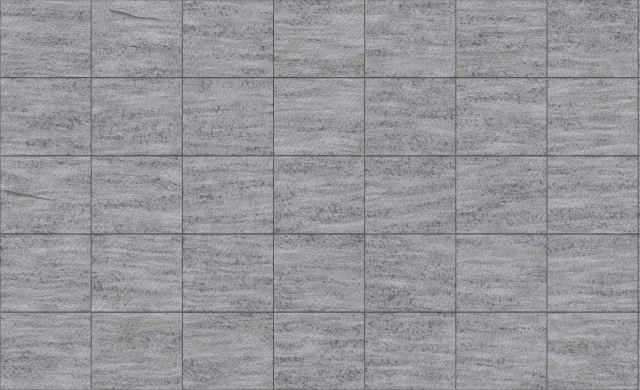
This texture is drawn by a Shadertoy shader. Its source:

```glsl
// Wall of grey travertine slabs, seven across and five down, with thin dark joints.
// Each slab samples its own part of a horizontally stretched noise field, then
// gains seams, pits along its dark bands, ochre fillings, cracks and rare veins.

const vec2 GRID = vec2(7.02, 4.992);       // slabs across and down the canvas
const vec2 GRID_SHIFT = vec2(0.0, 0.003);
const vec2 JOINT_HALF = vec2(0.0010, 0.0013); // in canvas heights
const vec2 JOINT_DEPTH = vec2(0.75, 0.92);
const vec3 JOINT_COLOR = vec3(0.23, 0.23, 0.23);
const vec3 DARK_STONE = vec3(0.43, 0.435, 0.435);
const vec3 LIGHT_STONE = vec3(0.665, 0.667, 0.686);
const vec3 BLUE_STONE = vec3(0.63, 0.645, 0.685);
const vec3 OCHRE = vec3(0.60, 0.59, 0.53);
const vec3 VEIN_COLOR = vec3(0.36, 0.36, 0.36);
const float BAND_CONTRAST = 0.55;
const float STREAK_CONTRAST = 0.85;
const float SLAB_CONTRAST = 0.07;
const float PIT_DEPTH = 0.12;
const float SEAM_DEPTH = 0.07;
const float GRAIN = 0.13;
const float VEIN_CHANCE = 0.12;
const mat2 TURN = mat2(0.8, 0.6, -0.6, 0.8); // hides the noise lattice

float hash(vec2 p) {
    return fract(sin(dot(p, vec2(127.1, 311.7))) * 43758.5);
}

float noise(vec2 p) {
    vec2 i = floor(p), f = fract(p);
    f = f * f * (3.0 - 2.0 * f);
    return mix(mix(hash(i), hash(i + vec2(1, 0)), f.x),
               mix(hash(i + vec2(0, 1)), hash(i + vec2(1, 1)), f.x), f.y);
}

float fbm(vec2 p) {
    float sum = 0.0, amp = 0.533;
    for (int i = 0; i < 4; i++) {
        sum += amp * noise(p);
        p = p * 2.03 + 17.3;
        amp *= 0.5;
    }
    return sum;
}

// Sloping dark streak inside one slab: crisp above, fading below
float vein(vec2 f, vec2 id) {
    float present = step(1.0 - VEIN_CHANCE, hash(id + 5.3));
    float along = (f.x - 0.3 * hash(id + 8.1)) / 0.75;
    float height = mix(0.2, 0.9, hash(id + 2.7)) - 0.18 * along;
    height += 0.05 * (fbm(vec2(f.x * 6.0, id.x)) - 0.5);
    float below = height - f.y;
    float width = 0.07 * smoothstep(0.0, 0.08, along) * smoothstep(1.0, 0.1, along);
    return present * smoothstep(-0.008, 0.004, below)
         * smoothstep(width + 0.004, 0.0, below) * smoothstep(0.0, 0.01, width);
}

vec3 stone(vec2 f, vec2 id) {
    // Own offset, tilt and waviness for each slab
    vec2 seed = 37.0 * vec2(hash(id), hash(id + 11.7));
    vec2 s = f * vec2(1.17, 1.0) + seed;
    s.y += 0.14 * (hash(id + 3.9) - 0.5) * f.x;
    s.y += 0.09 * (fbm(s * vec2(2.5, 4.0)) - 0.5);

    // Sediment layers from broad to fine
    float bands = fbm(s * vec2(1.3, 11.0));
    float streaks = fbm(s * vec2(3.5, 27.0) + 7.0);
    float grain = noise(TURN * s * 62.0);
    float tone = 0.76 + BAND_CONTRAST * (bands - 0.5) + STREAK_CONTRAST * (streaks - 0.5);
    tone += SLAB_CONTRAST * (hash(id + 6.2) - 0.5);
    vec3 col = mix(DARK_STONE, LIGHT_STONE, clamp(tone, 0.0, 1.1));
    col += GRAIN * (grain - 0.5);

    // Cool clouds
    float cloud = smoothstep(0.58, 0.76, fbm(s * vec2(2.0, 3.0) + 31.0));
    col = mix(col, BLUE_STONE, 0.3 * cloud);

    // Thin broken seams follow the layers
    float seam = smoothstep(0.022, 0.0, abs(bands - 0.42));
    col -= SEAM_DEPTH * seam * smoothstep(0.4, 0.6, fbm(s * vec2(7.0, 12.0) + 23.0));

    // Pits gather in the darker layers
    float pits = smoothstep(0.52, 0.74, fbm(TURN * s * vec2(26.0, 38.0) + 3.0));
    col -= PIT_DEPTH * pits * smoothstep(0.64, 0.36, bands);

    // Ochre fillings with a dark rim
    float blob = fbm(s * vec2(5.0, 10.0) + 53.0);
    float level = mix(0.68, 0.82, hash(id + 9.4));
    float fill = smoothstep(level, level + 0.03, blob);
    float rim = smoothstep(0.02, 0.0, abs(blob - level));
    col = mix(col, OCHRE, 0.6 * fill) - 0.09 * rim;

    // Broken hairline cracks
    float crack = smoothstep(0.016, 0.0, abs(fbm(s * vec2(6.0, 4.0) + 71.0) - 0.5));
    crack *= smoothstep(0.62, 0.72, fbm(s * 3.0 + 89.0));
    col -= 0.10 * crack;

    return mix(col, VEIN_COLOR, vein(f, id) * (0.55 + 0.4 * grain));
}

void mainImage(out vec4 fragColor, in vec2 fragCoord) {
    float pixel = 1.0 / iResolution.y;
    vec2 p = fragCoord / iResolution.xy * GRID + GRID_SHIFT;
    vec3 col = stone(fract(p), floor(p));

    // Joints: distance to the nearest slab edge, in canvas heights
    vec2 slab = vec2(iResolution.x * pixel, 1.0) / GRID;
    vec2 edge = abs(fract(p + 0.5) - 0.5) * slab;
    vec2 joint = clamp((JOINT_HALF - edge) / pixel + 0.5, 0.0, 1.0) * JOINT_DEPTH;
    joint *= 0.8 + 0.3 * noise(p * 9.0);

    // Faint grime beside the joints
    vec2 grime = smoothstep(vec2(0.006), vec2(0.0), edge);
    col -= 0.03 * max(grime.x, grime.y) * noise(p * 14.0);

    col = mix(col, JOINT_COLOR, clamp(max(joint.x, joint.y), 0.0, 1.0));
    fragColor = vec4(col, 1.0);
}
```
